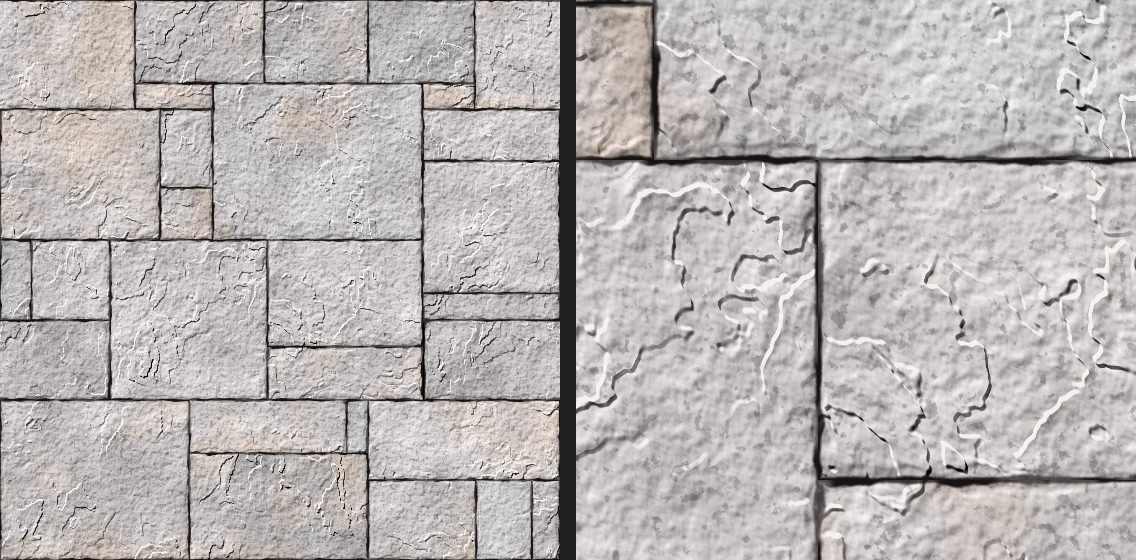
Left, the full canvas; right, a detail of the centre.
A three.js fragment shader for this texture:

```glsl
// Ashlar wall of split grey stone: one seamless tile of 27 blocks on a 21-unit module.
// Straight cuts narrow a box down to the block under the point; warped noise, terraced
// into ledges and lit from the upper left, gives each block its own cleft face.
#define MODULES 21.0
#define JOINT 0.024
#define LEDGES 6.5
#define LEDGE_HEIGHT 0.48
#define FACET_HEIGHT 1.0
#define GRAIN 0.42
#define LIGHT_STEP vec2(-0.017, -0.025)
#define COOL vec3(0.745, 0.738, 0.752)
#define WARM vec3(0.815, 0.792, 0.788)
#define TAN vec3(0.835, 0.775, 0.725)
#define MORTAR vec3(0.090, 0.075, 0.070)

varying vec2 vUv;

float hash(vec2 p) {
  vec3 q = fract(p.xyx * 0.1031);
  q += dot(q, q.yzx + 33.33);
  return fract((q.x + q.y) * q.z);
}

float noise(vec2 p) {
  vec2 i = floor(p), f = fract(p);
  f = f * f * (3.0 - 2.0 * f);
  return mix(mix(hash(i), hash(i + vec2(1, 0)), f.x),
             mix(hash(i + vec2(0, 1)), hash(i + vec2(1, 1)), f.x), f.y);
}

float fbm(vec2 p) {
  float sum = 0.0, amp = 0.52;
  for (int i = 0; i < 5; i++) {
    sum += amp * noise(p);
    p = mat2(1.6, 1.2, -1.2, 1.6) * p + 7.3;
    amp *= 0.5;
  }
  return sum;
}

// Keep the side of a cut that holds p; box is (left, top, right, bottom).
void cutX(vec2 p, inout vec4 box, float x) {
  if (p.x < x) box.z = min(box.z, x); else box.x = max(box.x, x);
}
void cutY(vec2 p, inout vec4 box, float y) {
  if (p.y < y) box.w = min(box.w, y); else box.y = max(box.y, y);
}

// Block under p, y running down; p moves right for blocks that cross the tile side.
vec4 findBlock(inout vec2 p) {
  vec4 box;
  if (p.y < 4.1 && (p.x < 5.06 || p.x > 17.8)) {
    if (p.x < 5.06) p.x += MODULES;
    return vec4(17.8, 0.0, MODULES + 5.06, 4.1);
  }
  if (p.y > 12.0 && p.y < 15.0 && (p.x < 4.13 || p.x > 15.9)) {
    if (p.x < 4.13) p.x += MODULES;
    return vec4(15.9, 12.0, MODULES + 4.13, 15.0);
  }
  if (p.y > 15.0) {                       // bottom course
    box = vec4(0.0, 15.0, MODULES, MODULES);
    cutX(p, box, 7.1);
    cutX(p, box, 13.8);
    if (p.x > 13.8) {
      cutY(p, box, 18.0);
      if (p.y > 18.0) { cutX(p, box, 17.85); cutX(p, box, 19.95); }
    } else if (p.x > 7.1) {
      cutY(p, box, 17.0);
      if (p.y < 17.0) cutX(p, box, 13.0);
    }
  } else if (p.y < 3.13) {                // top course
    box = vec4(5.06, 0.0, 17.8, 3.13);
    cutX(p, box, 9.9);
    cutX(p, box, 13.8);
  } else if (p.x > 15.85) {               // right column
    box = vec4(15.85, 3.13, p.y < 4.1 ? 17.8 : MODULES, 12.0);
    cutY(p, box, 4.1);
    cutY(p, box, 6.04);
    cutY(p, box, 11.0);
  } else if (p.y < 9.0) {                 // large block and its left neighbours
    box = vec4(p.y < 4.1 ? 5.06 : 0.0, 3.13, 15.85, 9.0);
    cutX(p, box, 7.98);
    if (p.x < 7.98) {
      cutY(p, box, 4.1);
      if (p.y > 4.1) cutX(p, box, 6.0);
      if (p.x > 6.0 && p.y > 4.1) cutY(p, box, 7.05);
    }
  } else {                                // middle course
    box = vec4(0.0, 9.0, 15.85, 15.0);
    cutX(p, box, 4.13);
    cutX(p, box, 10.03);
    if (p.x > 10.03) cutY(p, box, 13.0);
    if (p.x < 4.13) { box.w = 12.0; cutX(p, box, 1.18); }
  }
  return box;
}

float edgeDistance(vec2 p, vec4 box) {
  vec2 d = min(p - box.xy, box.zw - p);
  return min(d.x, d.y);
}

// Sawtooth with a short steep riser whose height differs from ledge to ledge.
float terrace(float level, float riser) {
  float f = fract(level);
  return (smoothstep(0.0, riser, f) - f) * (0.5 + 0.9 * hash(vec2(floor(level), 3.0)));
}

// Cleft face: swell, long ledges along a tilted bed, creased facets, grain, chipped rim.
float relief(vec2 p, vec4 box, vec2 seed) {
  float tilt = 3.14 * hash(seed + 6.6);
  vec2 q = mat2(cos(tilt), sin(tilt), -sin(tilt), cos(tilt)) * p + seed;
  vec2 warp = vec2(fbm(q * 0.9), fbm(q * 0.9 + 17.3)) - 0.5;
  float swell = fbm(q * vec2(0.35, 0.6) + warp * 0.8);
  float broken = smoothstep(0.3, 0.68, noise(q * 0.7 + 5.0) * 0.65 + noise(q * 1.9) * 0.35);
  float facet = abs(fbm(q * vec2(0.9, 1.4) + warp * 1.2 + 40.0) - 0.5);
  float rim = smoothstep(0.01, 0.11, edgeDistance(p, box) + 0.26 * (noise(q * 3.2) - 0.6));
  return swell * 0.8 + terrace(swell * LEDGES, 0.09) * broken * LEDGE_HEIGHT
       + facet * FACET_HEIGHT * (0.35 + 0.65 * broken)
       + fbm(q * 7.0) * GRAIN + rim * 0.18;
}

void main() {
  vec2 p = vec2(vUv.x, 1.0 - vUv.y) * MODULES;
  vec4 box = findBlock(p);
  vec2 seed = 40.0 * vec2(hash(box.xy + 3.1), hash(box.zw + 8.7));
  vec2 q = p + seed;

  // Block tint, faint tan stains and mottling
  vec3 color = mix(COOL, WARM, hash(seed + 1.7)) * (0.95 + 0.09 * hash(seed + 9.2));
  float stain = smoothstep(0.45, 0.8, fbm(q * 0.35)) * step(0.5, hash(seed + 4.4));
  color = mix(color, TAN, 0.8 * stain) + 0.2 * (fbm(q * 0.8 + 3.0) - 0.5);

  // Directional light; shaded ledges fall off harder than lit ones
  float lit = relief(p - LIGHT_STEP, box, seed) - relief(p + LIGHT_STEP, box, seed);
  color += lit * (lit < 0.0 ? 1.35 : 0.8);
  color *= 1.0 - 0.2 * smoothstep(0.66, 0.76, fbm(q * 8.0 + 51.0));

  // Ragged joints, thin to broken in places, with a narrow contact shadow
  float d = edgeDistance(p, box);
  float wear = fbm(q * 3.2 + 11.0);
  float gap = JOINT * (0.2 + 4.5 * wear * wear);
  float depth = mix(0.6, 1.0, smoothstep(0.3, 0.6, noise(q * 2.1 + 60.0)));
  color *= 1.0 - 0.45 * wear * exp(-d * 13.0);
  color = mix(color, MORTAR, depth * (1.0 - smoothstep(gap - 0.015, gap + 0.035, d)));
  gl_FragColor = vec4(clamp(color, 0.0, 0.95), 1.0);
}
```
